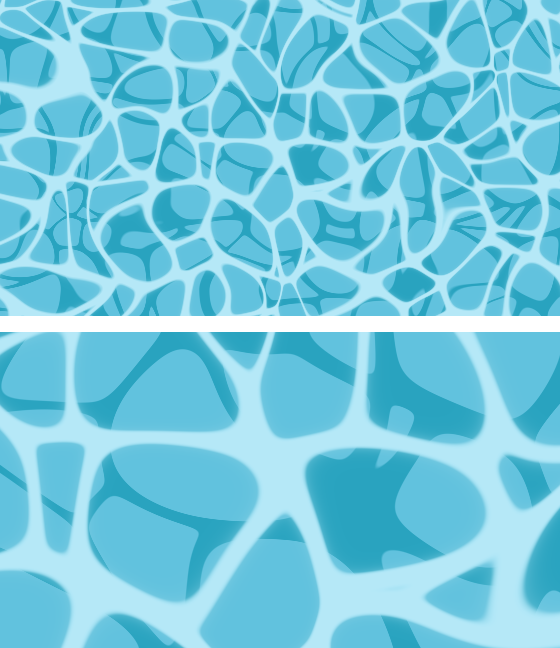
Top: the whole. Bottom: its middle third, enlarged.
This texture is drawn by a WebGL 2 fragment shader. Its source:

```glsl
#version 300 es
precision highp float;
// Sunlit pool water: a pale caustic net floating over its darker shadow net.
// Each net is the border of a weighted Voronoi diagram with rounded cells;
// heavy sites make the broad cells, light sites the small holes between them.

uniform vec2 u_resolution;
out vec4 fragColor;

const float SCALE = 5.0;   // grid cells per canvas height
const vec3 WATER = vec3(0.38, 0.76, 0.87);
const vec3 SHADOW = vec3(0.16, 0.64, 0.75);
const vec3 HALO = vec3(0.51, 0.81, 0.89);
const vec3 LIGHT = vec3(0.71, 0.91, 0.97);

float hash(vec2 p) {
    return fract(sin(dot(p, vec2(127.1, 311.7))) * 43758.5453);
}

vec2 hash2(vec2 p) {
    return vec2(hash(p), hash(p + vec2(37.3, 17.9)));
}

float noise(vec2 p) {
    vec2 i = floor(p);
    vec2 f = fract(p);
    f = f * f * (3.0 - 2.0 * f);
    float low = mix(hash(i), hash(i + vec2(1.0, 0.0)), f.x);
    float high = mix(hash(i + vec2(0.0, 1.0)), hash(i + vec2(1.0)), f.x);
    return mix(low, high, f.y);
}

// Slow bending that turns straight borders into curves
vec2 bend(vec2 p, float amount) {
    vec2 offset = vec2(noise(p * 0.9 + 5.2), noise(p * 0.9 + 41.7)) - 0.5;
    return p + amount * offset;
}

// Position (xy) and weight (z) of a site; kind 0 is broad, kind 1 is small
vec3 site(vec2 cell, float kind) {
    vec2 seed = cell + kind * vec2(71.7, 113.1);
    vec2 position = cell + 0.08 + 0.84 * hash2(seed);
    float chance = hash(seed + 9.4);
    float weight = kind < 0.5 ? 0.09 + 0.14 * chance : 0.06 * chance;
    return vec3(position, weight);
}

float power(vec2 p, vec3 s) {
    vec2 d = p - s.xy;
    return dot(d, d) - s.z;
}

// Distance from p to the rounded border of the cell around it
float borderDistance(vec2 p) {
    vec2 base = floor(p);
    vec3 owner = vec3(0.0);
    float nearest = 1e5;
    for (int n = 0; n < 50; n++) {
        vec2 cell = base + vec2(n % 5, (n / 5) % 5) - 2.0;
        vec3 s = site(cell, float(n / 25));
        float d = power(p, s);
        if (d < nearest) {
            nearest = d;
            owner = s;
        }
    }

    // Exponential smooth minimum over the bisectors rounds the corners
    float rounding = mix(0.025, 0.075, smoothstep(0.05, 0.1, owner.z));
    float total = 0.0;
    for (int n = 0; n < 50; n++) {
        vec2 cell = base + vec2(n % 5, (n / 5) % 5) - 2.0;
        vec3 s = site(cell, float(n / 25));
        float gap = distance(s.xy, owner.xy);
        if (gap > 0.0001) {
            float d = (power(p, s) - nearest) / (2.0 * gap);
            total += exp(-d / rounding);
        }
    }
    return -rounding * log(max(total, 1e-20));
}

// Signed distance to a net whose strands swell and thin out
float net(vec2 p, float bending, float thin, float thick) {
    float halfWidth = mix(thin, thick, noise(p * 1.3 + 23.0));
    return borderDistance(bend(p, bending)) - halfWidth;
}

void main() {
    vec2 p = SCALE * gl_FragCoord.xy / u_resolution.y;
    float pixel = SCALE / u_resolution.y;

    // Shadow net on the pool floor, with crisp edges
    float shadow = net(p + vec2(31.4, 12.7), 1.0, 0.01, 0.055);
    vec3 color = mix(SHADOW, WATER, smoothstep(-0.6 * pixel, 0.6 * pixel, shadow));

    // Light net on the surface, with a faint halo and a soft rim
    float light = net(p + vec2(3.6, 58.2), 0.9, 0.012, 0.045);
    float halo = exp(-max(light, 0.0) / 0.025);
    color = mix(color, HALO, 0.55 * halo);
    float soft = 0.008 + 0.6 * pixel;
    color = mix(LIGHT, color, smoothstep(-soft, soft, light));
    color = mix(color, LIGHT * vec3(0.92, 0.98, 0.99), 0.6 * smoothstep(-0.02, 0.0, light)
        * (1.0 - smoothstep(-soft, soft, light)));

    fragColor = vec4(color, 1.0);
}
```
